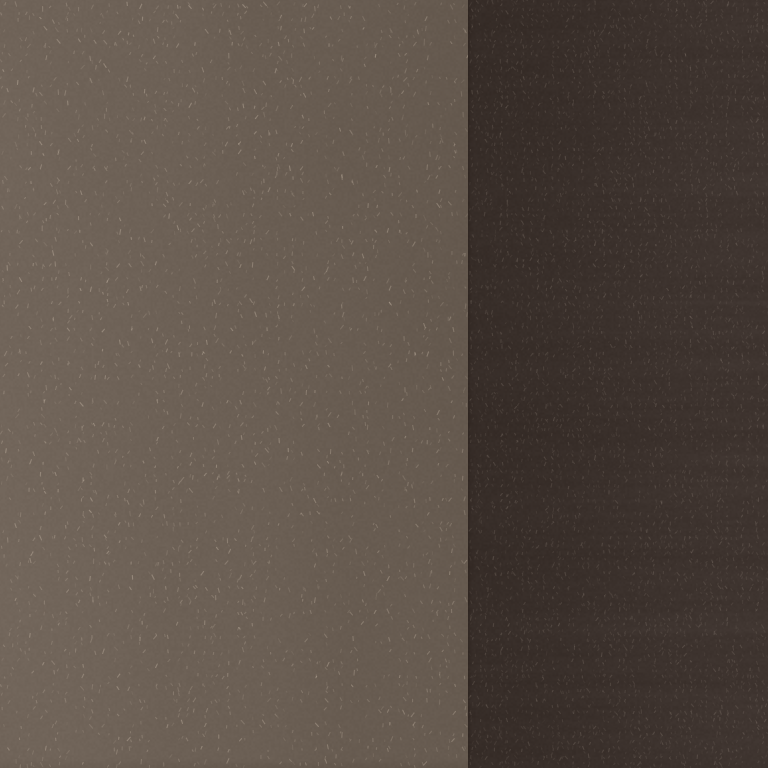
This texture is drawn by a Shadertoy shader. Its source:

```glsl
#define SEAM_X 0.6094
#define SEAM_SHADOW 0.035
#define LIGHT_WARM vec3(0.444, 0.396, 0.353)
#define LIGHT_DEEP vec3(0.396, 0.350, 0.308)
#define DARK_NEAR vec3(0.213, 0.175, 0.156)
#define DARK_FAR vec3(0.243, 0.203, 0.184)
#define FLECK_TINT vec3(0.15, 0.145, 0.135)
#define FLECK_HALF_WIDTH 0.0007
#define GRAIN_AMOUNT 0.016
#define STREAK_AMOUNT 0.022

float hash(vec2 p) {
    vec3 q = fract(p.xyx * vec3(0.1031, 0.1030, 0.0973));
    q += dot(q, q.yzx + 33.33);
    return fract((q.x + q.y) * q.z);
}

float valueNoise(vec2 p) {
    vec2 cell = floor(p), f = fract(p);
    f = f * f * (3.0 - 2.0 * f);
    float low = mix(hash(cell), hash(cell + vec2(1, 0)), f.x);
    float high = mix(hash(cell + vec2(0, 1)), hash(cell + vec2(1, 1)), f.x);
    return mix(low, high, f.y);
}

float segmentDistance(vec2 p, vec2 halfSpan) {
    float t = clamp(dot(p, halfSpan) / dot(halfSpan, halfSpan), -1.0, 1.0);
    return length(p - halfSpan * t);
}

// One short tilted stroke in a share of the grid cells
float fleckLayer(vec2 uv, float cells, float share, float halfLength, float seed, float pixel) {
    vec2 p = uv * cells, cell = floor(p), key = cell + seed;
    vec2 center = 0.25 + 0.5 * vec2(hash(key), hash(key + 71.0));
    float tilt = mix(-0.75, 0.75, hash(key + 137.0));
    vec2 halfSpan = vec2(sin(tilt), cos(tilt)) * halfLength * mix(0.3, 1.0, hash(key + 211.0));
    float d = segmentDistance((p - cell - center) / cells, halfSpan);
    float cover = clamp((FLECK_HALF_WIDTH - d) / pixel + 0.5, 0.0, 1.0);
    float strength = mix(0.3, 1.0, hash(key + 307.0));
    return cover * strength * step(hash(key + 401.0), share);
}

float band(float y, float center, float width) {
    float t = (y - center) / width;
    return exp(-t * t);
}

// Fine horizontal brushing plus a few broader pale bands
float brushing(vec2 uv) {
    float fine = valueNoise(vec2(uv.x * 5.0, uv.y * 190.0)) - 0.5;
    float medium = valueNoise(vec2(uv.x * 3.0 + 9.0, uv.y * 55.0)) - 0.5;
    float broad = valueNoise(vec2(uv.x * 1.5 + 31.0, uv.y * 14.0)) - 0.5;
    float bands = band(uv.y, 0.755, 0.018) + band(uv.y, 0.606, 0.003)
                + band(uv.y, 0.520, 0.012) + band(uv.y, 0.190, 0.016);
    return 0.5 * fine + 0.5 * medium + 0.4 * broad + 0.4 * bands;
}

vec3 lightPanel(vec2 uv, float pixel) {
    float across = clamp(uv.x / SEAM_X + 0.12 * (uv.y - 0.5), 0.0, 1.0);
    vec3 color = mix(LIGHT_WARM, LIGHT_DEEP, across);
    color += 0.010 * (valueNoise(uv * vec2(9.0, 5.0)) - 0.5);
    color -= 0.02 * (1.0 - smoothstep(0.0, 0.014, uv.y));
    float flecks = fleckLayer(uv, 62.0, 0.50, 0.0030, 11.0, pixel)
                 + 0.7 * fleckLayer(uv + 0.37, 95.0, 0.30, 0.0020, 503.0, pixel);
    return color + FLECK_TINT * flecks;
}

vec3 darkPanel(vec2 uv, float pixel) {
    float across = clamp((uv.x - SEAM_X) / (1.0 - SEAM_X), 0.0, 1.0);
    vec3 color = mix(DARK_NEAR, DARK_FAR, smoothstep(0.0, 1.0, across));
    color += STREAK_AMOUNT * mix(0.5, 1.0, across) * brushing(uv);
    float flecks = fleckLayer(uv, 105.0, 0.50, 0.0023, 29.0, pixel)
                 + 0.7 * fleckLayer(uv + 0.19, 150.0, 0.40, 0.0016, 631.0, pixel);
    return color + 0.65 * FLECK_TINT * flecks;
}

void mainImage(out vec4 fragColor, in vec2 fragCoord) {
    vec2 uv = fragCoord / iResolution.xy;
    float pixel = 1.0 / min(iResolution.x, iResolution.y);

    // Two panels joined at a crisp vertical seam
    float side = clamp((uv.x - SEAM_X) / pixel + 0.5, 0.0, 1.0);
    vec3 color = mix(lightPanel(uv, pixel), darkPanel(uv, pixel), side);

    // Narrow shadow just inside the dark panel
    color -= SEAM_SHADOW * side * exp(-max(uv.x - SEAM_X, 0.0) / 0.0025);

    // Surface grain
    color += GRAIN_AMOUNT * (valueNoise(uv * 390.0) - 0.5);
    fragColor = vec4(clamp(color, 0.0, 1.0), 1.0);
}
```
